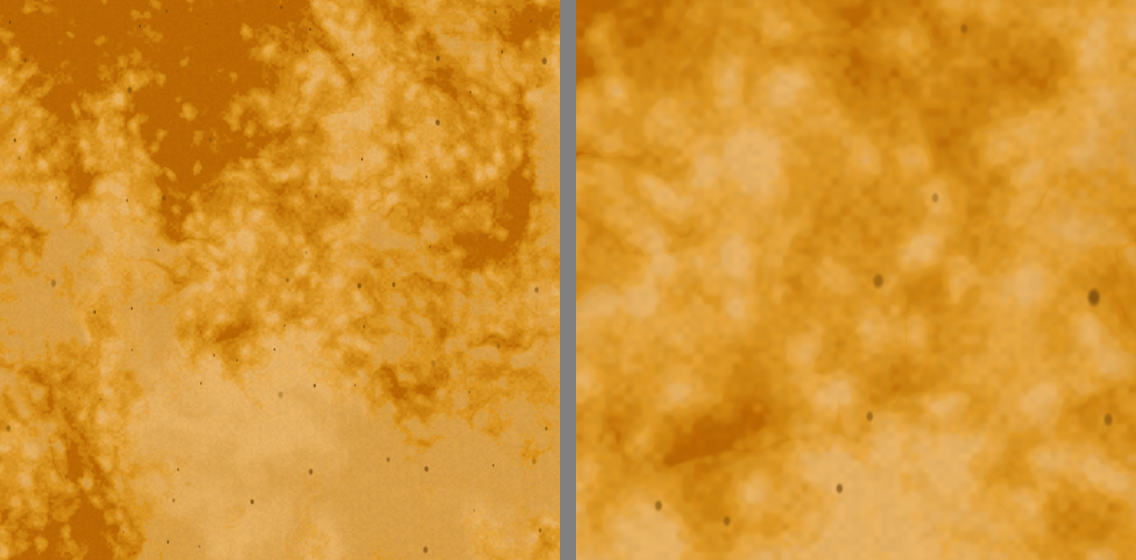
Left, the full canvas; right, a detail of the centre.
This texture is drawn by a WebGL 1 fragment shader. Its source:

```glsl
precision highp float;
// Mottled amber crust: broad warped noise sets pale and browned regions,
// soft spots and ridged veins add a bubbly web, then grain and dark specks.
// All layers add up to one tone value, which a colour ramp turns into amber.

uniform vec2 u_resolution;

// Colours, from browned to pale
const vec3 RUST  = vec3(0.73, 0.405, 0.01);
const vec3 OCHRE = vec3(0.80, 0.51, 0.06);
const vec3 AMBER = vec3(0.85, 0.58, 0.13);
const vec3 GOLD  = vec3(0.89, 0.64, 0.24);
const vec3 CREAM = vec3(0.90, 0.69, 0.38);
const vec3 TAN   = vec3(0.84, 0.61, 0.26);
const vec3 SPECK = vec3(0.46, 0.28, 0.03);

// Feature frequencies, per canvas height
const float BROAD_SCALE = 4.2;
const float PATCH_SCALE = 13.0;
const float VEIN_SCALE  = 11.0;
const float SPOT_SCALE  = 40.0;
const float GRAIN_SCALE = 170.0;
const float SPECK_SCALE = 15.0;

// Feature strengths, in tone units
const float PATCH_GAIN = 0.45;
const float VEIN_GAIN  = 0.16;
const float SPOT_GAIN  = 0.30;
const float GRAIN_GAIN = 0.10;
const float SPECK_SHARE = 0.28;

float hash(vec2 p) {
  return fract(sin(dot(p, vec2(127.1, 311.7))) * 43758.5453);
}

vec2 hash2(vec2 p) {
  return vec2(hash(p), hash(p + 57.3));
}

float noise(vec2 p) {
  vec2 i = floor(p), f = fract(p);
  f = f * f * f * (f * (f * 6.0 - 15.0) + 10.0);
  return mix(mix(hash(i), hash(i + vec2(1.0, 0.0)), f.x),
             mix(hash(i + vec2(0.0, 1.0)), hash(i + 1.0), f.x), f.y);
}

float fbm(vec2 p) {
  float sum = 0.0, gain = 0.516;
  for (int i = 0; i < 5; i++) {
    sum += gain * noise(p);
    p = mat2(1.6, 1.2, -1.2, 1.6) * p + 17.3;
    gain *= 0.5;
  }
  return sum;
}

// Soft round bumps of random brightness, one per cell
float spots(vec2 p) {
  vec2 cell = floor(p);
  float sum = 0.0;
  for (int y = -1; y <= 1; y++) {
    for (int x = -1; x <= 1; x++) {
      vec2 id = cell + vec2(float(x), float(y));
      vec2 d = p - id - hash2(id);
      sum += hash(id + 9.7) * exp(-6.0 * dot(d, d));
    }
  }
  return sum;
}

// Sparse, slightly upright dark dots, kept inside their cells
float specks(vec2 p) {
  vec2 id = floor(p);
  vec2 d = fract(p) - mix(vec2(0.2), vec2(0.8), hash2(id));
  float radius = mix(0.05, 0.12, pow(hash(id + 3.1), 3.0));
  float shape = 1.0 - smoothstep(0.3, 1.0, length(d * vec2(1.2, 0.85)) / radius);
  return shape * step(hash(id + 21.9), SPECK_SHARE) * mix(0.3, 0.8, hash(id + 5.5));
}

float bump(vec2 p, vec2 center, vec2 size) {
  vec2 q = (p - center) / size;
  return exp(-dot(q, q));
}

vec3 ramp(float t) {
  vec3 c = mix(RUST, OCHRE, smoothstep(0.03, 0.20, t));
  c = mix(c, AMBER, smoothstep(0.20, 0.45, t));
  c = mix(c, GOLD, smoothstep(0.45, 0.70, t));
  return mix(c, CREAM, smoothstep(0.70, 0.96, t));
}

void main() {
  vec2 p = gl_FragCoord.xy / u_resolution.y;
  vec2 warp = vec2(fbm(p * 6.0 + 3.7), fbm(p * 6.0 + 41.2)) - 0.5;
  vec2 q = p + 0.16 * warp;

  // Broad regions: pale low centre, browned upper left
  float pale = bump(q, vec2(0.42, 0.28), vec2(0.30, 0.34));
  float brown = bump(q, vec2(0.12, 0.90), vec2(0.30, 0.26));
  float tone = fbm(q * vec2(1.0, 0.8) * BROAD_SCALE + 8.4);
  tone += 0.30 * (pale - 0.28) - 0.28 * (brown - 0.13);

  // Patches, veins and spots, calmer where the surface is pale
  float lively = mix(1.0, 0.35, smoothstep(0.50, 0.72, tone));
  float ridge = 1.0 - abs(2.0 * fbm(q * VEIN_SCALE + 61.0) - 1.0);
  vec2 spotPos = (p + 0.05 * warp) * mat2(0.9, 0.3, -0.25, 0.8);
  tone += PATCH_GAIN * (fbm(q * vec2(1.0, 0.8) * PATCH_SCALE + 29.0) - 0.5);
  tone -= VEIN_GAIN * lively * (pow(ridge, 4.0) - 0.42);
  tone += SPOT_GAIN * lively * (spots(spotPos * SPOT_SCALE) - 0.26);
  tone += GRAIN_GAIN * (noise(p * GRAIN_SCALE) - 0.5);

  // Colour, with duller tan over part of the pale surface
  float t = smoothstep(0.17, 0.83, tone);
  float dull = smoothstep(0.46, 0.62, fbm(q * 4.0 + 77.0) + 0.25 * (0.5 - p.y));
  vec3 color = mix(ramp(t), TAN, 0.85 * dull * smoothstep(0.48, 0.66, t));
  color *= 1.0 + 0.05 * (noise(p * GRAIN_SCALE * 1.4 + 13.0) - 0.5);
  color = mix(color, SPECK, specks(p * SPECK_SCALE));
  gl_FragColor = vec4(color, 1.0);
}
```
